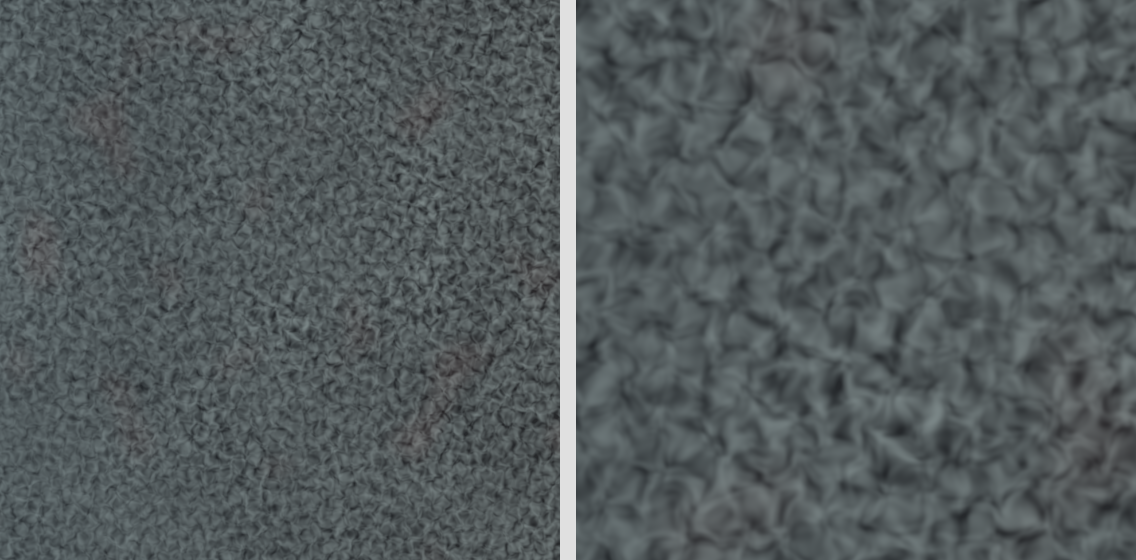
Left, the full canvas; right, a detail of the centre.
Write a Shadertoy shader that draws this texture.

```glsl
#define GRAIN_SCALE 82.0
#define STRETCH 1.5
#define WARP 0.0035
#define FINE_AMOUNT 0.5
#define CONTRAST 1.02
#define MID_TONE 0.535
#define BLOTCH_AMOUNT 0.16
#define DARK_SLATE vec3(0.218, 0.239, 0.249)
#define PALE_SLATE vec3(0.402, 0.441, 0.446)
#define RUST_TINT vec3(0.022, -0.008, -0.010)
#define COOL_TINT vec3(-0.010, 0.001, 0.008)

// Unit gradient for a lattice point
vec2 latticeGradient(vec2 cell) {
    float angle = 6.2831853 * fract(sin(dot(cell, vec2(127.1, 311.7))) * 43758.5453);
    return vec2(cos(angle), sin(angle));
}

float gradientNoise(vec2 p) {
    vec2 cell = floor(p), f = fract(p);
    vec2 blend = f * f * f * (f * (f * 6.0 - 15.0) + 10.0);
    float a = dot(latticeGradient(cell), f);
    float b = dot(latticeGradient(cell + vec2(1, 0)), f - vec2(1, 0));
    float c = dot(latticeGradient(cell + vec2(0, 1)), f - vec2(0, 1));
    float d = dot(latticeGradient(cell + vec2(1, 1)), f - vec2(1, 1));
    return mix(mix(a, b, blend.x), mix(c, d, blend.x), blend.y);
}

// Short strokes running along the given angle
float strokes(vec2 uv, float angle, float scale) {
    float c = cos(angle), s = sin(angle);
    vec2 along = vec2(c * uv.x + s * uv.y, c * uv.y - s * uv.x);
    return gradientNoise(along * scale * vec2(1.0 / STRETCH, 1.0) + angle * 17.0);
}

// Two stroke directions, blended patch by patch at constant contrast
float wormGrain(vec2 uv, float scale) {
    float patchNoise = gradientNoise(uv * 22.0 + 5.3);
    float lean = smoothstep(-0.3, 0.3, patchNoise + 0.35 * (uv.y - 0.45));
    float rising = strokes(uv, 1.25, scale);
    float falling = strokes(uv, 2.5, scale);
    return (rising * (1.0 - lean) + falling * lean)
        / length(vec2(1.0 - lean, lean));
}

void mainImage(out vec4 fragColor, in vec2 fragCoord) {
    vec2 uv = fragCoord / iResolution.y;

    // Bend the strokes into curls
    vec2 bend = vec2(gradientNoise(uv * 55.0 + 31.0), gradientNoise(uv * 55.0 + 73.0));
    vec2 bent = uv + WARP * 2.0 * bend;

    // Grain: coarse curls with finer specks
    float grain = wormGrain(bent, GRAIN_SCALE)
        + FINE_AMOUNT * gradientNoise(bent * GRAIN_SCALE * 1.75 + 9.0);
    grain -= 0.25 * (grain * grain - 0.06);

    // Sharper toward the upper right, softer toward the lower left
    float crispness = 0.76 + 0.34 * uv.x + 0.16 * uv.y;
    crispness *= 1.0 + 0.4 * gradientNoise(uv * 6.0 + 14.0);

    // Broad light and dark blotches
    float blotch = gradientNoise(uv * 3.5 + 2.7) + 0.6 * gradientNoise(uv * 11.0 + 8.1);
    float tone = MID_TONE + CONTRAST * crispness * grain
        + BLOTCH_AMOUNT * blotch - 0.08 * (uv.x - 0.5);
    vec3 color = mix(DARK_SLATE, PALE_SLATE, clamp(tone, -0.4, 1.4));

    // Faint rusty stains, and a cooler cast on the left
    float rust = smoothstep(0.15, 0.55, gradientNoise(uv * 7.0 + 41.0));
    color += RUST_TINT * rust + COOL_TINT * (0.5 - uv.x);

    fragColor = vec4(color, 1.0);
}
```
